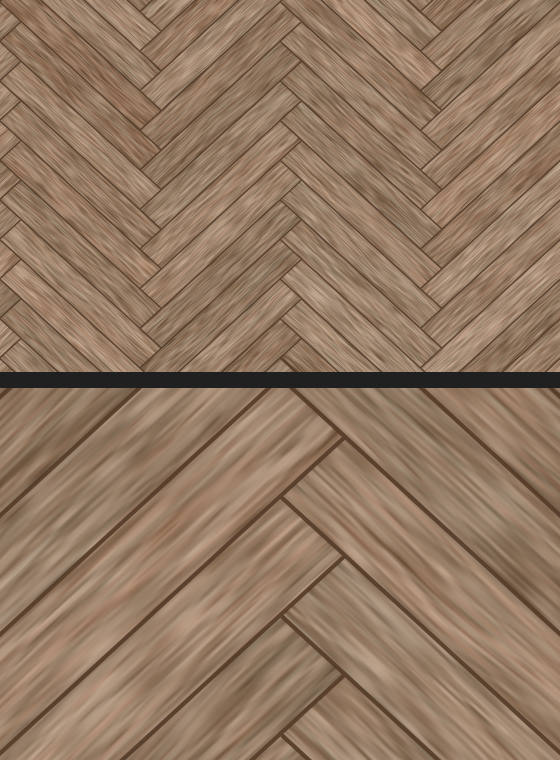
Top: the whole. Bottom: its middle third, enlarged.
Write a Shadertoy shader that draws this texture.

```glsl
// Herringbone parquet floor of brown oak planks with fine streaky grain
#define PLANK_RATIO 6.5              // plank length over plank width
#define SCALE vec2(17.24, 18.79)     // half plank diagonals per canvas height
#define OFFSET vec2(-1.005, -0.31)   // shift of the zigzag
#define SEAM 0.024                   // half seam width, in plank widths
#define PLANK_VARIATION 0.10
#define GRAIN 0.17
#define HUE_VARIATION 0.045
#define WOOD vec3(0.615, 0.507, 0.415)
#define SEAM_COLOR vec3(0.33, 0.23, 0.155)

float hash(vec2 p) {
    return fract(sin(dot(p, vec2(127.1, 311.7))) * 43758.5453);
}

float noise(vec2 p) {
    vec2 i = floor(p), f = fract(p);
    f = f * f * (3.0 - 2.0 * f);
    return mix(mix(hash(i), hash(i + vec2(1, 0)), f.x),
               mix(hash(i + vec2(0, 1)), hash(i + vec2(1, 1)), f.x), f.y);
}

// Finds the plank at p: xy = position along and across it, zw = its id
vec4 herringbone(vec2 p) {
    float k = PLANK_RATIO;
    float column = floor((p.x - p.y) / (2.0 * k));
    p -= column * vec2(k, -k);

    // Rising plank
    float n = floor(p.y);
    if (p.x - n <= k) return vec4(p.x - n, p.y - n, 2.0 * column, n);

    // Falling plank
    n = floor(p.x - k) + 1.0;
    float along = p.y - n + k;
    if (along >= 0.0) return vec4(along, p.x - k - n + 1.0, 2.0 * column + 1.0, n);

    // Tip of a rising plank from the next column
    p -= vec2(k, -k);
    n = floor(p.y);
    return vec4(p.x - n, p.y - n, 2.0 * column + 2.0, n);
}

vec3 woodColor(vec2 q, vec2 id) {
    float seed = hash(id + 3.7);
    vec2 g = q + vec2(seed * 57.0, hash(id + 9.2) * 31.0);

    // Streaks bend slightly along the plank
    g.y += 0.10 * (noise(g * vec2(0.6, 1.5)) - 0.5);
    float broad = noise(g * vec2(0.5, 3.0)) - 0.5;
    float coarse = noise(g * vec2(1.3, 12.0)) - 0.5;
    float fine = noise(g * vec2(2.6, 25.0) + 17.0) - 0.5;
    float pores = smoothstep(0.70, 0.95, noise(g * vec2(1.8, 19.0) + 41.0));

    float tone = PLANK_VARIATION * (seed - 0.5)
               + GRAIN * (0.35 * broad + 0.8 * coarse + fine)
               - 0.07 * pores;
    float hue = noise(g * vec2(1.1, 16.0) + 73.0) - 0.5 + 0.5 * (hash(id + 5.1) - 0.5);
    return WOOD + tone + HUE_VARIATION * hue * vec3(0.6, -0.4, -0.7);
}

void mainImage(out vec4 fragColor, in vec2 fragCoord) {
    vec2 uv = (fragCoord - 0.5 * iResolution.xy) / iResolution.y;
    vec2 s = uv * SCALE + OFFSET + PLANK_RATIO;

    // Diagonal axes, measured in plank widths
    vec4 plank = herringbone(0.5 * vec2(s.x + s.y, s.y - s.x));
    vec2 q = plank.xy;
    vec3 color = woodColor(q, plank.zw);

    // Dark seam with a soft bevel
    vec2 edge = min(q, vec2(PLANK_RATIO, 1.0) - q);
    float d = min(edge.x, edge.y);
    float aa = 0.5 * length(SCALE) / iResolution.y;
    color *= 1.0 - 0.10 * exp(-d * 18.0);
    float seam = 1.0 - smoothstep(SEAM - 0.6 * aa, SEAM + 0.6 * aa, d);
    color = mix(color, SEAM_COLOR, 0.9 * seam);

    fragColor = vec4(clamp(color, 0.0, 1.0), 1.0);
}
```
